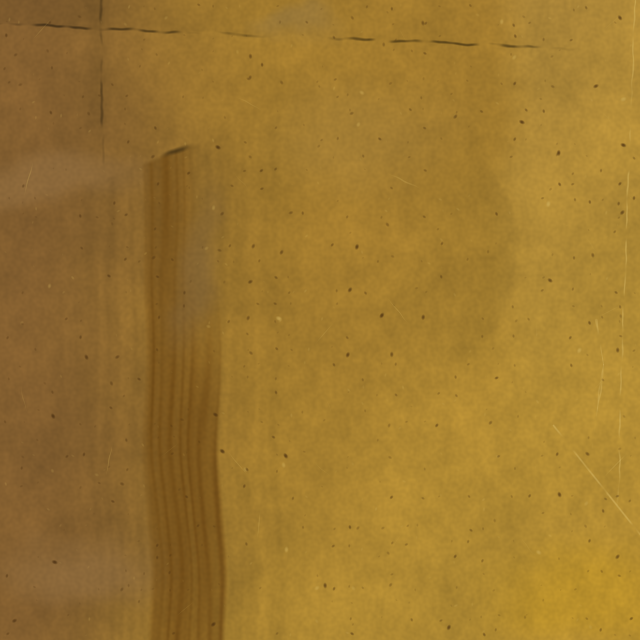
Reproduce this texture procedurally as a Shadertoy shader.

```glsl
// Aged amber paper: a brown-to-gold wash with cloudy stains, a dark streaked
// band under a slanted edge, broken creases, pale scratches, hairs and specks.
// Layers are built from gradient noise, soft masks and segment distances.

vec2 hash2(vec2 p) {
    vec3 q = fract(p.xyx * vec3(0.1031, 0.1030, 0.0973));
    q += dot(q, q.yzx + 33.33);
    return fract((q.xx + q.yz) * q.zy);
}

float corner(vec2 cell, vec2 offset) {
    float angle = 6.2832 * hash2(cell + 200.0).x;
    return dot(vec2(cos(angle), sin(angle)), offset);
}

float gradientNoise(vec2 p) {
    vec2 i = floor(p), f = fract(p), e = vec2(1, 0);
    vec2 u = f * f * f * (f * (f * 6.0 - 15.0) + 10.0);
    return mix(mix(corner(i, f), corner(i + e, f - e), u.x),
               mix(corner(i + e.yx, f - e.yx), corner(i + 1.0, f - 1.0), u.x), u.y);
}

float fbm(vec2 p) {
    float sum = 0.0, amp = 1.0;
    for (int i = 0; i < 4; i++) {
        sum += amp * gradientNoise(p);
        p = mat2(1.6, 1.2, -1.2, 1.6) * p + 7.3;
        amp *= 0.5;
    }
    return sum;
}

// Soft spot: 1 at the centre, 0 outside the given radii
float blob(vec2 p, vec2 centre, vec2 radii) {
    return smoothstep(1.0, 0.2, length((p - centre) / radii));
}

float stroke(float dist, float width) {
    return smoothstep(width + 0.5 / iResolution.y, 0.0, abs(dist));
}

float segment(vec2 p, vec2 a, vec2 b) {
    vec2 d = b - a;
    return length(p - a - d * clamp(dot(p - a, d) / dot(d, d), 0.0, 1.0));
}

// Randomly tilted ellipses in some grid cells: most faint, a few strong
float marks(vec2 p, float cells, float share, vec2 radii) {
    vec2 q = p * cells, id = floor(q);
    vec2 rnd = hash2(id + cells), pick = hash2(id + cells * 3.0);
    vec2 d = (fract(q) - 0.3 - 0.4 * rnd) / cells;
    float tilt = 2.4 * (fract(rnd.x * 37.0) - 0.5);
    d = mat2(cos(tilt), -sin(tilt), sin(tilt), cos(tilt)) * d;
    vec2 size = radii * mix(0.5, 1.0, pick.y) + 0.4 / iResolution.y;
    return step(pick.x, share) * mix(0.2, 1.0, pick.y * pick.y) * smoothstep(1.0, 0.1, length(d / size));
}

void mainImage(out vec4 fragColor, in vec2 fragCoord) {
    vec2 p = fragCoord / iResolution.xy;
    float cloud = fbm(p * 3.5 + 4.0);
    vec2 w = p + 0.05 * vec2(cloud, fbm(p * 5.0 + 19.0));

    // Brown on the left, ochre on the right, gold at the lower right
    vec3 col = mix(vec3(0.515, 0.37, 0.185), vec3(0.635, 0.48, 0.18), smoothstep(0.02, 0.45, w.x));
    col = mix(col, vec3(0.665, 0.52, 0.225), 0.85 * smoothstep(0.76, 0.85, w.x) * smoothstep(0.2, 0.5, w.y));
    col = mix(col, vec3(0.71, 0.56, 0.205), 0.8 * smoothstep(0.75, 1.5, w.x + 0.8 * (1.0 - w.y)));
    col = mix(col, vec3(0.71, 0.55, 0.14), 0.6 * blob(w, vec2(0.93, 0.06), vec2(0.25, 0.13)));

    // Cloudy stains, pale hazes and mottling
    col *= 1.0 + 0.07 * cloud + 0.06 * fbm(p * 12.0) + 0.05 * fbm(p * vec2(48.0, 36.0));
    float stain = smoothstep(0.155, 0.14, length((w - vec2(0.67, 0.62)) * vec2(1.0, 0.8)));
    col *= 1.0 - 0.07 * stain * smoothstep(0.55, 0.8, w.x);
    col = mix(col, vec3(0.65, 0.51, 0.24), 0.35 * blob(w, vec2(0.55, 0.79), vec2(0.2, 0.13)));
    col = mix(col, vec3(0.58, 0.44, 0.26), 0.6 * blob(w, vec2(0.05, 0.71), vec2(0.22, 0.06)));
    col = mix(col, vec3(0.58, 0.44, 0.26), 0.6 * blob(w, vec2(0.12, 0.12), vec2(0.18, 0.07)));

    // Vertical streaks hanging below the slanted edge
    float slope = p.y - 0.663 - 0.367 * p.x + 0.008 * gradientNoise(p * 20.0);
    float below = smoothstep(0.004, -0.006, slope);
    float x = p.x + 0.012 * gradientNoise(vec2(2.0, p.y * 5.0)) + 0.012 * p.y;
    float streak = gradientNoise(vec2(x * 38.0, p.y * 2.5)) + 0.7 * gradientNoise(vec2(x * 95.0, p.y * 4.0));
    float wide = smoothstep(0.04, 0.2, x) * smoothstep(0.56, 0.3, x);
    col *= 1.0 + below * wide * (0.09 * streak - 0.04);
    float band = smoothstep(0.228, 0.242, x) * smoothstep(0.354, 0.344, x) * below;
    float ribs = 0.5 + 0.5 * sin(x * 390.0 + 7.0 * gradientNoise(vec2(x * 25.0, p.y * 2.0)));
    float fade = mix(1.0, 0.9 * smoothstep(0.33, 0.27, x), smoothstep(0.35, 0.6, p.y));
    col = mix(col, vec3(0.44, 0.295, 0.09), band * fade * (0.6 + 0.25 * ribs * ribs + 0.35 * streak));
    col = mix(col, vec3(0.50, 0.385, 0.22), 0.55 * blob(w, vec2(0.31, 0.58), vec2(0.05, 0.15)));
    col *= 1.0 - 0.4 * stroke(slope, 0.006) * blob(p, vec2(0.275, 0.765), vec2(0.03));

    // Creases
    float wobble = 0.004 * gradientNoise(p * 14.0) + 0.002 * gradientNoise(p * 50.0);
    float gaps = smoothstep(-0.3, 0.2, gradientNoise(p * 31.0));
    float fold = p.y - 0.962 + 0.042 * p.x + wobble;
    float broken = smoothstep(0.92, 0.78, p.x) * (1.0 - blob(p, vec2(0.46, 0.95), vec2(0.12)));
    col *= 1.0 - 0.06 * smoothstep(-0.002, 0.004, fold) * smoothstep(0.8, 0.2, p.x);
    col *= 1.0 - 0.42 * stroke(fold, 0.0028) * broken * gaps;
    col = mix(col, vec3(0.57, 0.46, 0.26), 0.5 * blob(w, vec2(0.48, 0.96), vec2(0.09, 0.03)));
    float upright = p.x - 0.168 + 0.01 * p.y + wobble;
    col *= 1.0 - smoothstep(0.71, 0.82, p.y) * (0.25 * gaps * stroke(upright, 0.003) + 0.07 * stroke(upright + 0.008, 0.025));

    // Pale scratches and hairs
    float scratch = 0.6 * stroke(p.x - 0.957 - 0.035 * p.y + wobble, 0.0015) * smoothstep(0.2, 0.25, p.y);
    scratch += 0.7 * stroke(segment(p, vec2(0.865, 0.335), vec2(1.0, 0.165)), 0.0018);
    scratch += 0.6 * stroke(segment(p, vec2(0.932, 0.5), vec2(0.943, 0.43)) + wobble, 0.0018);
    scratch += 0.6 * stroke(segment(p, vec2(0.943, 0.43), vec2(0.925, 0.3)) + wobble, 0.0018);
    scratch = scratch * gaps + 0.3 * marks(p + wobble, 9.0, 0.35, vec2(0.0012, 0.03));
    scratch += 0.7 * marks(p, 17.0, 0.12, vec2(0.004, 0.006)) + 0.25 * marks(p, 47.0, 0.1, vec2(0.002, 0.004));
    col = mix(col, vec3(0.80, 0.67, 0.34), clamp(scratch, 0.0, 0.7));

    // Dark flecks and paper grain
    float flecks = 0.75 * marks(p, 19.0, 0.3, vec2(0.0035, 0.0055)) + 0.5 * marks(p, 43.0, 0.25, vec2(0.0025, 0.004));
    col = mix(col, vec3(0.27, 0.17, 0.06), min(flecks, 0.7));
    col *= 1.0 + 0.05 * gradientNoise(p * 150.0);
    fragColor = vec4(clamp(col, 0.0, 1.0), 1.0);
}
```
